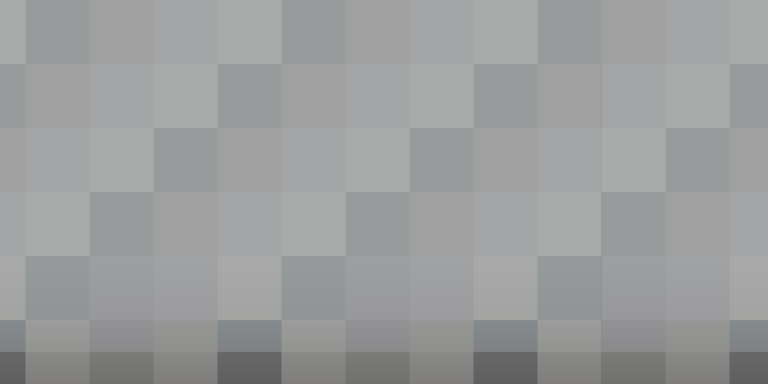
This pattern is drawn by a WebGL 2 fragment shader. Its source:

```glsl
#version 300 es
precision highp float;
// Grey square tiles in a four-tone diagonal sequence, darkening in bands at the foot.

uniform vec2 u_resolution;
out vec4 fragColor;

const float ROWS = 6.0;          // tiles down the canvas
const float COLUMN_SHIFT = 0.602; // part of the first tile cut off at the left
const float TONES = 4.0;         // tiles in one diagonal repeat
const int SAMPLES = 4;           // antialiasing grid side

// Choose one of four colours by tone index
vec3 pick(float tone, vec3 a, vec3 b, vec3 c, vec3 d) {
    return tone < 0.5 ? a : tone < 1.5 ? b : tone < 2.5 ? c : d;
}

// Clean wall tiles
vec3 wallColor(float tone) {
    return pick(tone, vec3(0.592, 0.608, 0.608), vec3(0.627, 0.627, 0.632),
                      vec3(0.643, 0.646, 0.654), vec3(0.664, 0.671, 0.666));
}

// First shaded row, slightly cooler
vec3 shadedColor(float tone) {
    return pick(tone, vec3(0.588, 0.606, 0.610), vec3(0.617, 0.624, 0.632),
                      vec3(0.630, 0.636, 0.644), vec3(0.660, 0.666, 0.662));
}

// Upper half of the last row
vec3 baseColor(float tone) {
    return pick(tone, vec3(0.522, 0.541, 0.549), vec3(0.608, 0.614, 0.608),
                      vec3(0.570, 0.574, 0.581), vec3(0.590, 0.594, 0.588));
}

// Lower half of the last row
vec3 footColor(float tone) {
    return pick(tone, vec3(0.404, 0.407, 0.404), vec3(0.541, 0.541, 0.537),
                      vec3(0.482, 0.482, 0.478), vec3(0.537, 0.537, 0.533));
}

// Darken and warm a colour as t runs from the top to the bottom of its band
vec3 fade(vec3 color, float t, float depth) {
    return color * mix(vec3(1.0), vec3(1.0 - depth) - vec3(0.0, 0.008, 0.008), t);
}

// Faint vertical joint, x and width in tiles
float joint(float x, float center, float width) {
    return 1.0 - smoothstep(0.5 * width, width, abs(x - center));
}

// Colour at a tile coordinate, with y counted down from the top
vec3 tiles(vec2 tile) {
    float tone = mod(floor(tile.x) + floor(tile.y) - 1.0, TONES);
    float y = tile.y;
    vec3 color = wallColor(tone);
    if (y >= 5.5)      color = fade(footColor(tone), (y - 5.5) * 2.0, 0.08);
    else if (y >= 5.0) color = fade(baseColor(tone), (y - 5.0) * 2.0, 0.05);
    else if (y >= 4.0) color = fade(shadedColor(tone), y - 4.0, 0.035);
    float seam = joint(tile.x, 10.0, 0.016) * step(1.0, y);
    return color * (1.0 - 0.04 * seam);
}

void main() {
    // Average a small grid of samples to smooth the tile edges
    vec3 sum = vec3(0.0);
    for (int j = 0; j < SAMPLES; j++) {
        for (int i = 0; i < SAMPLES; i++) {
            vec2 offset = (vec2(i, j) + 0.5) / float(SAMPLES) - 0.5;
            vec2 p = (gl_FragCoord.xy + offset) / u_resolution.y;
            sum += tiles(vec2(p.x * ROWS + COLUMN_SHIFT, (1.0 - p.y) * ROWS));
        }
    }
    fragColor = vec4(sum / float(SAMPLES * SAMPLES), 1.0);
}
```
